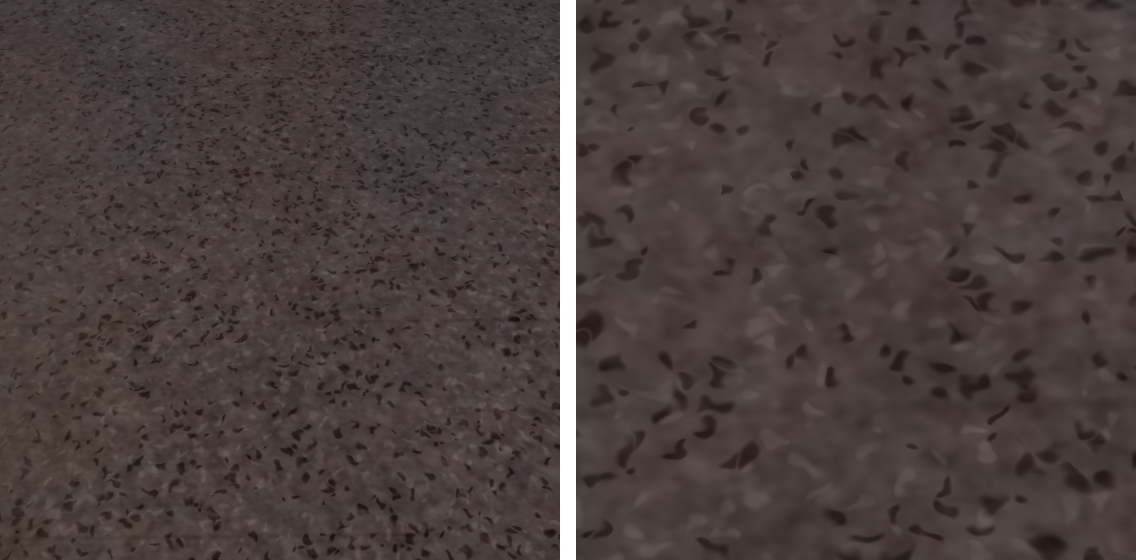
Left: the whole. Right: its middle third, enlarged.
This texture is drawn by a three.js fragment shader. Its source:

```glsl
// Speckled dark granite floor receding in soft, dim light, with faint tile seams.
varying vec2 vUv;

const vec3 STONE = vec3(0.287, 0.247, 0.241);
const vec3 COOL_TINT = vec3(-0.016, 0.002, 0.003);
const vec3 WARM_TINT = vec3(0.006, 0.002, -0.010);
const float HORIZON = 2.2;        // height of the vanishing line
const float FLOOR_STRETCH = 2.2;  // depth scale of the floor
const float GRAIN_FREQ = 43.0;    // speckle cells across the near edge
const float DARK_SHARE = 0.34;
const float LIGHT_SHARE = 0.27;
const float DARK_DEPTH = 0.125;
const float LIGHT_GAIN = 0.060;
const float FIRST_SEAM = 0.4636;  // inverse distance of the nearest seam
const float SEAM_STEP = 0.0995;
const float SEAM_WIDTH = 0.007;
const float SEAM_DEPTH = 0.038;

float hash(vec2 p) {
  return fract(sin(dot(p, vec2(127.1, 311.7))) * 43758.5453);
}

float noise(vec2 p) {
  vec2 cell = floor(p);
  vec2 f = fract(p);
  f = f * f * (3.0 - 2.0 * f);
  float low = mix(hash(cell), hash(cell + vec2(1.0, 0.0)), f.x);
  float high = mix(hash(cell + vec2(0.0, 1.0)), hash(cell + 1.0), f.x);
  return mix(low, high, f.y);
}

// Signed noise, rotated to hide the lattice
float grain(vec2 p) {
  return noise(mat2(0.86, 0.5, -0.5, 0.86) * p) - 0.5;
}

// Coverage by scattered mineral flecks: x is dark, y is light
vec2 flecks(vec2 p, float density) {
  vec2 cover = vec2(0.0);
  vec2 home = floor(p);
  for (int j = -1; j <= 1; j++) {
    for (int i = -1; i <= 1; i++) {
      vec2 cell = home + vec2(float(i), float(j));
      vec2 center = cell + vec2(hash(cell + 3.7), hash(cell + 19.3));
      float angle = 6.2832 * hash(cell + 41.1);
      vec2 axis = vec2(cos(angle), sin(angle));
      vec2 d = p - center;
      d = vec2(dot(d, axis), 1.45 * dot(d, vec2(-axis.y, axis.x)));
      float radius = mix(0.34, 0.72, hash(cell + 57.9));
      float blob = 1.0 - smoothstep(radius * 0.3, radius, length(d));
      float kind = hash(cell + 83.5);
      float dark = step(kind, DARK_SHARE * density);
      float light = step(1.0 - LIGHT_SHARE, kind);
      cover = max(cover, blob * vec2(dark, light));
    }
  }
  return cover;
}

// Dark joint lines at equal steps of depth, broken up along their length
float seams(vec2 uv) {
  float y = uv.y - 0.012 * (uv.x - 0.5);
  float depth = 1.0 / (HORIZON - y);
  float row = (depth - FIRST_SEAM) / SEAM_STEP;
  float gap = abs(fract(row + 0.5) - 0.5) * SEAM_STEP / (depth * depth);
  float line = 1.0 - smoothstep(0.0, SEAM_WIDTH, gap);
  float wear = 0.45 + 0.55 * noise(vec2(uv.x * 11.0, floor(row + 0.5) * 7.0));
  return line * wear * (1.0 - 0.75 * smoothstep(0.35, 0.85, uv.y));
}

void main() {
  // Project the canvas onto the floor; near-edge width is about one unit
  float depth = 1.0 / (HORIZON - vUv.y);
  vec2 ground = HORIZON * depth * vec2(vUv.x - 0.5, FLOOR_STRETCH);

  // Bent coordinates give the flecks ragged outlines
  vec2 p = ground * GRAIN_FREQ;
  vec2 bend = vec2(grain(p * 1.7 + 5.0), grain(p * 1.7 + 31.0));
  float density = 0.45 + 1.1 * noise(ground * 7.0 + 12.0);
  vec2 cover = flecks(p + 0.75 * bend, density);

  // Contrast fades with distance and towards the left edge
  float contrast = mix(1.0, 0.66, smoothstep(0.1, 1.0, vUv.y));
  contrast *= mix(0.72, 1.0, smoothstep(0.0, 0.3, vUv.x));

  float tone = LIGHT_GAIN * cover.y - DARK_DEPTH * cover.x;
  tone += 0.085 * grain(p * 1.25 + 71.0);
  tone += 0.050 * grain(p * 2.6 + 17.0);
  tone *= contrast;
  tone += 0.030 * grain(ground * 9.0);
  tone += 0.022 * grain(vUv * vec2(130.0, 190.0));
  tone -= SEAM_DEPTH * seams(vUv);

  // Broad lighting and colour drift
  tone -= 0.022 * smoothstep(0.55, 1.0, vUv.y) * (0.5 + 0.5 * vUv.x);
  float cool = smoothstep(0.4, 0.9, vUv.y) * smoothstep(0.3, 0.7, noise(vUv * 4.0 + 2.0));
  float warm = (1.0 - smoothstep(0.1, 0.7, vUv.x)) * (1.0 - smoothstep(0.4, 0.8, vUv.y));
  vec3 color = STONE + tone + COOL_TINT * cool + WARM_TINT * warm;
  color.r += 0.014 * grain(p * 0.45 + 9.0);

  gl_FragColor = vec4(color, 1.0);
}
```
